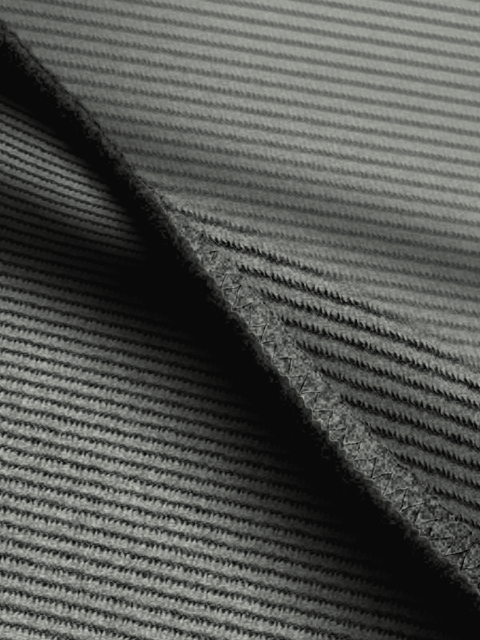
This texture is drawn by a WebGL 2 fragment shader. Its source:

```glsl
#version 300 es
precision highp float;
// Folded ribbed cloth crossed by a diagonal stitched hem.
// Each fold is a soft light field multiplied by a rib pattern; the hem is
// laid out by signed distance to a gently curved edge line.
uniform vec2 u_resolution;
out vec4 fragColor;

const float TAU = 6.2831853;
const vec3 CLOTH_TINT = vec3(0.995, 1.015, 0.97);

float hash(vec2 p) {
  vec3 q = fract(vec3(p.xyx) * 0.1031);
  q += dot(q, q.yzx + 33.33);
  return fract((q.x + q.y) * q.z);
}

float noise(vec2 p) {
  vec2 i = floor(p), f = fract(p);
  f = f * f * (3.0 - 2.0 * f);
  return mix(mix(hash(i), hash(i + vec2(1, 0)), f.x),
             mix(hash(i + vec2(0, 1)), hash(i + vec2(1, 1)), f.x), f.y);
}

float bump(float x, float width) {
  return exp(-x * x / (width * width));
}

float thread(float dist, float width, float soft) {
  return 1.0 - smoothstep(width - soft, width + soft, abs(dist));
}

// Signed distance to the hem edge, positive toward the upper right
float hemDistance(vec2 p) {
  float edge = 0.948 - 1.171 * p.x + 0.027 * sin(8.38 * p.x + 0.25);
  return (p.y - edge) / 1.54;
}

// Rib brightness: flat rows, narrow beaded grooves, slanted strands, fibre grain
float ribs(vec2 p, float phase, float depth, float focus) {
  float jitter = noise(p * 110.0) - 0.5;
  float row = floor(phase);
  float lean = 0.9 * fract(phase) + hash(vec2(row, 7.0));
  float strand = cos(TAU * (p.x / 0.0092 + lean + 0.55 * jitter));
  float f = fract(phase + focus * (0.07 * strand + 0.14 * jitter));
  float crest = 0.5 - 0.5 * cos(TAU * f);
  float body = mix(1.0 - depth, 1.08, smoothstep(-0.12, 0.72, crest));
  float grain = noise(p * vec2(300.0, 400.0)) + 0.6 * noise(p * vec2(120.0, 210.0)) - 0.8;
  return body + focus * (strand * mix(0.17, 0.07, crest) + 0.40 * grain);
}

// Lower left cloth: an upper lit flap, a dark fold, then a broad lit plane
float leftCloth(vec2 p, float d) {
  float plane = mix(0.03, 0.53, smoothstep(0.055, 0.31, -d));
  float nearLeft = 1.0 - smoothstep(0.19, 0.38, p.x);
  plane *= 1.0 - 0.72 * nearLeft * bump(p.y - 0.630 + 0.45 * p.x, 0.085);
  float flap = bump(p.y - 0.770 + 0.50 * p.x, 0.065) * smoothstep(0.03, 0.085, -d);
  float light = max(plane, 0.41 * flap * (1.0 - smoothstep(0.12, 0.28, p.x)));
  float bend = 0.24 * p.x + 0.22 * p.x * smoothstep(0.55, 0.8, p.y);
  float phase = 66.0 * log(1.0 - 0.55 * min(p.y + bend, 1.2));
  float focus = mix(1.0, 0.6, smoothstep(0.2, 0.75, p.y));
  return light * ribs(p, phase, 0.60, focus);
}

// Upper right cloth: blurred far plane behind a sharper raised fold
float rightCloth(vec2 p) {
  float x = p.x - 0.286;
  float above = p.y - (0.6875 - 0.47 * x - 0.22 * x * x);
  float farLight = mix(0.36, 0.54, smoothstep(-0.05, 0.45, p.x));
  farLight *= 1.0 - 0.38 * bump(p.y - 0.745 + 0.35 * (p.x - 0.26), 0.06);
  farLight *= 0.92 + 0.14 * noise(p * vec2(3.0, 6.0) + 2.0);
  float farFocus = mix(0.55, 0.22, smoothstep(0.0, 0.4, above));
  float farRibs = ribs(p, (p.y + 0.17 * p.x) / 0.0235, 0.27, farFocus);
  float nearLight = mix(0.49, 0.29, smoothstep(0.0, 0.17, -above));
  float nearPhase = (p.y + 0.27 * p.x + 0.12 * x * x) / 0.031;
  float nearRibs = ribs(p, nearPhase, 0.72, 1.05);
  return mix(nearLight * nearRibs, farLight * farRibs, smoothstep(-0.03, 0.025, above));
}

// Hem tape: grainy band with uneven zigzag stitches and a seam line
float hemTape(vec2 p, float d, float along, float width, float soft) {
  float grain = noise(p * 310.0) + 0.6 * noise(p * 150.0) - 0.8;
  float light = 0.38 - 0.11 * smoothstep(0.55, 0.75, p.x) + 0.33 * grain;
  float step = (along + 0.008 * noise(p * 40.0)) / 0.034;
  float zig = abs(fract(step) * 2.0 - 1.0);
  float reach = 0.029 + 0.010 * hash(vec2(floor(step), 3.0));
  float across = (d - mix(0.006, reach, zig)) / 1.9;
  float shown = smoothstep(0.28, 0.36, p.x) * (0.35 + 0.65 * noise(p * 65.0));
  light -= 0.24 * shown * thread(across + 0.0018, 0.0012, soft);
  light += 0.15 * shown * thread(across - 0.0004, 0.0009, soft);
  float dash = 0.6 + 0.4 * cos(TAU * along / 0.011);
  return light - 0.18 * dash * thread(d - width + 0.004, 0.0014, soft);
}

void main() {
  vec2 p = gl_FragCoord.xy / u_resolution.y;
  float soft = max(1.0 / u_resolution.y, 0.0012);
  float along = dot(p, vec2(0.65, -0.76));
  float d = hemDistance(p) + 0.007 * (noise(p * 85.0) - 0.5);

  // Cloth on both sides, then the tape on top
  float light = mix(leftCloth(p, d), rightCloth(p), smoothstep(-soft, soft, d));
  float width = mix(0.009, 0.054, smoothstep(0.20, 0.42, p.x));
  float tapeMask = smoothstep(-0.002, 0.002, d) * (1.0 - smoothstep(width - 0.004, width + 0.004, d));
  float tape = hemTape(p, d, along, width, soft) * mix(0.45, 1.0, smoothstep(0.12, 0.34, p.x));
  light = mix(light, tape, tapeMask);

  // Fuzzy rolled edge and its looped thread
  float fuzz = noise(p * 280.0) + 0.5 * noise(p * 120.0) - 0.75;
  float roll = 0.04 + 0.17 * smoothstep(-0.021, 0.004, d) + 0.15 * fuzz;
  float rollMask = smoothstep(-0.027, -0.010, d + 0.014 * fuzz) * (1.0 - smoothstep(0.0, 0.006, d));
  light = mix(light, roll, rollMask);
  float loopLine = d - 0.002 - 0.003 * sin(TAU * (along / 0.021 + 0.4 * noise(p * 50.0)));
  float loopShown = smoothstep(0.18, 0.36, p.x) * (0.3 + 0.7 * noise(p * 90.0));
  light += 0.18 * loopShown * thread(loopLine, 0.0018, soft);

  fragColor = vec4(clamp(light, 0.035, 0.8) * CLOTH_TINT, 1.0);
}
```
